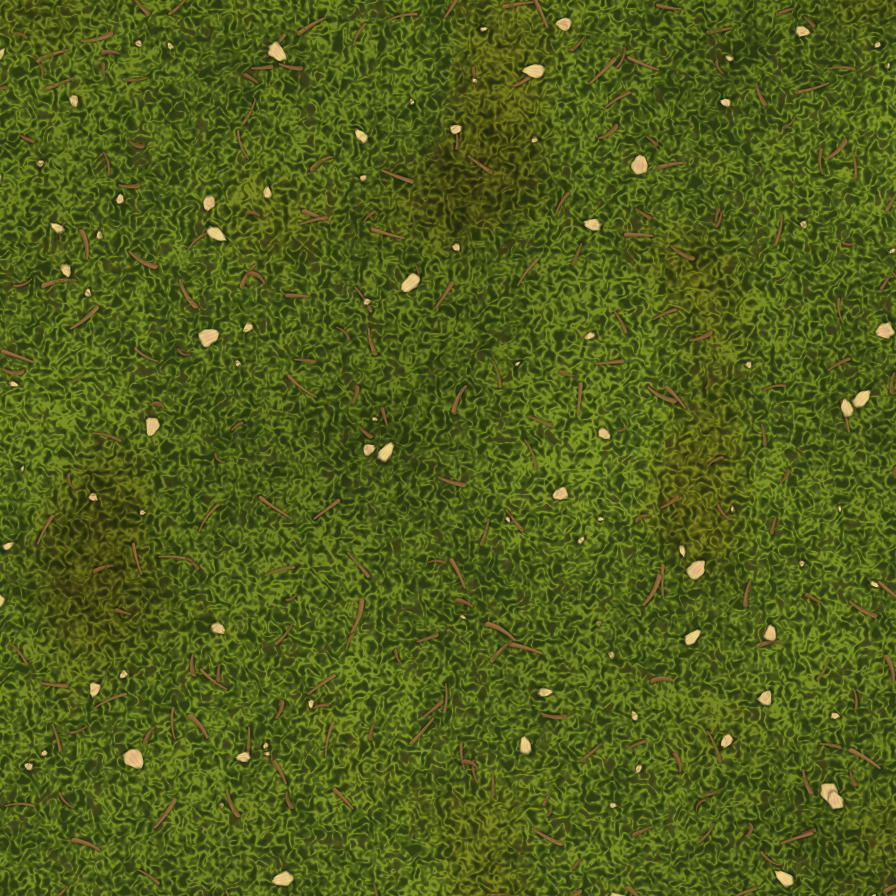
Write a WebGL 2 fragment shader that draws this texture.

```glsl
#version 300 es
precision highp float;
// Mossy ground with curly green tufts, brown stains, scattered twigs and pale petals.

uniform vec2 u_resolution;
out vec4 fragColor;

const vec3 MOSS_DARK = vec3(0.175, 0.235, 0.070);
const vec3 MOSS_MID = vec3(0.290, 0.362, 0.097);
const vec3 MOSS_LIGHT = vec3(0.475, 0.550, 0.138);
const vec3 SOIL = vec3(0.310, 0.275, 0.125);
const vec3 STAIN = vec3(0.360, 0.300, 0.050);
const vec3 TWIG_DARK = vec3(0.430, 0.290, 0.150);
const vec3 TWIG_LIGHT = vec3(0.680, 0.490, 0.300);
const vec3 PETAL_CREAM = vec3(0.930, 0.830, 0.520);
const vec3 PETAL_PINK = vec3(0.880, 0.690, 0.510);

const float CURL_SCALE = 105.0;    // tufts across the canvas
const float GRAIN_SCALE = 200.0;
const float CLUMP_SCALE = 34.0;
const float TWIG_CELLS = 14.0;
const float TWIG_CHANCE = 0.56;
const float PETAL_CELLS = 12.0;
const float PETAL_CHANCE = 0.36;
const int LAYERS = 2;
const float TAU = 6.2831853;

// Three random values in 0..1 for an integer cell and a seed.
vec3 hash3(vec2 cell, int seed) {
    uvec3 v = uvec3(ivec3(ivec2(cell), seed)) * 1664525u + 1013904223u;
    v.x += v.y * v.z; v.y += v.z * v.x; v.z += v.x * v.y;
    v ^= v >> 16u;
    v.x += v.y * v.z; v.y += v.z * v.x; v.z += v.x * v.y;
    return vec3(v >> 8u) / 16777216.0;
}

float cornerSlope(vec2 cell, vec2 offset) {
    float angle = TAU * hash3(cell, 7).x;
    return dot(vec2(cos(angle), sin(angle)), offset);
}

float gradientNoise(vec2 p) {
    vec2 i = floor(p), f = fract(p);
    vec2 w = f * f * f * (f * (f * 6.0 - 15.0) + 10.0);
    vec2 e = vec2(1.0, 0.0);
    float low = mix(cornerSlope(i, f), cornerSlope(i + e, f - e), w.x);
    float high = mix(cornerSlope(i + e.yx, f - e.yx), cornerSlope(i + 1.0, f - 1.0), w.x);
    return mix(low, high, w.y);
}

mat2 rotation(float angle) {
    float c = cos(angle), s = sin(angle);
    return mat2(c, s, -s, c);
}

// Thin ridges give curly strands; finer and coarser noise break them up.
float mossHeight(vec2 p) {
    vec2 warp = vec2(gradientNoise(p * 80.0 + 11.0), gradientNoise(p * 80.0 + 47.0));
    float strands = 1.0 - 3.0 * abs(gradientNoise(p * CURL_SCALE + 0.7 * warp));
    return strands + 0.75 * gradientNoise(p * GRAIN_SCALE + 5.0)
        + 0.40 * gradientNoise(p * CLUMP_SCALE + 23.0)
        + 0.30 * gradientNoise(p * 7.0 + 61.0);
}

vec3 mossColor(vec2 p, float height) {
    vec3 color = mix(MOSS_DARK, MOSS_MID, smoothstep(-0.25, 0.58, height));
    color = mix(color, MOSS_LIGHT, smoothstep(0.48, 1.12, height));
    float gaps = smoothstep(0.08, 0.4, gradientNoise(p * 42.0 + 83.0));
    color = mix(color, SOIL, 0.55 * gaps * smoothstep(0.8, 0.2, height));
    float stain = smoothstep(0.12, 0.55, gradientNoise(p * 4.5 + 31.0));
    color = mix(color, STAIN * (0.65 + 0.5 * height), 0.45 * stain);
    return color * (1.0 + 0.22 * gradientNoise(p * 3.0 + 17.0));
}

void addTwig(inout vec3 color, vec2 p, vec2 cell, int seed, float height, float pixel) {
    vec3 place = hash3(cell, seed), kind = hash3(cell, seed + 1);
    float crowd = gradientNoise(cell / TWIG_CELLS * 6.0 + 3.5);
    if (place.z > TWIG_CHANCE + 0.7 * crowd) return;
    vec2 q = rotation(TAU * kind.x) * (p - (cell + place.xy) / TWIG_CELLS);
    float halfLength = mix(0.006, 0.019, kind.y);
    float along = q.x / halfLength;
    q.y += (kind.z - 0.5) * 0.005 * along * along;
    float width = mix(0.0011, 0.0021, kind.z) * (1.0 - 0.35 * along);
    float d = length(vec2(max(abs(q.x) - halfLength, 0.0), q.y)) - width;
    float buried = kind.x * smoothstep(0.45, 1.0, height);
    color *= 1.0 - 0.28 * smoothstep(0.003, 0.0, d);
    vec3 bark = mix(TWIG_DARK, TWIG_LIGHT, 0.5 + 0.3 * q.y / width + 0.4 * (kind.y - 0.5));
    color = mix(color, bark, smoothstep(pixel, -pixel, d) * (0.95 - 0.7 * buried));
}

void addPetal(inout vec3 color, vec2 p, vec2 cell, int seed, float height, float pixel) {
    vec3 place = hash3(cell, seed), kind = hash3(cell, seed + 1);
    if (place.z > PETAL_CHANCE) return;
    vec2 q = rotation(TAU * kind.x) * (p - (cell + place.xy) / PETAL_CELLS);
    float halfLength = mix(0.0030, 0.0125, kind.y * kind.y);
    float width = halfLength * mix(0.48, 0.85, kind.z);
    q /= vec2(width, halfLength);
    q.x *= 1.0 + 0.32 * q.y;
    float reach = length(q) + 0.28 * gradientNoise(q * 1.4 + cell * 3.7);
    float d = (reach - 1.0) * width;
    float buried = (1.0 - kind.y) * smoothstep(0.5, 1.1, height);
    color *= 1.0 - 0.35 * smoothstep(0.004, 0.0, d);
    vec3 skin = mix(PETAL_CREAM, PETAL_PINK, smoothstep(0.95, 0.35, reach) * kind.z);
    skin *= 1.0 - 0.15 * smoothstep(0.6, 1.0, reach) + 0.12 * gradientNoise(q * vec2(4.0, 1.0));
    color = mix(color, skin, smoothstep(pixel, -pixel, d) * (1.0 - 0.7 * buried));
}

void main() {
    float pixel = 1.0 / u_resolution.y;
    vec2 p = gl_FragCoord.xy * pixel;
    float height = mossHeight(p);
    vec3 color = mossColor(p, height);

    // Twigs lie below the petals; each cell looks at its neighbours.
    for (int i = 0; i < 9 * LAYERS; i++) {
        vec2 neighbour = vec2(i % 3, (i / 3) % 3) - 1.0;
        addTwig(color, p, floor(p * TWIG_CELLS) + neighbour, 100 + 10 * (i / 9), height, pixel);
    }
    for (int i = 0; i < 9 * LAYERS; i++) {
        vec2 neighbour = vec2(i % 3, (i / 3) % 3) - 1.0;
        addPetal(color, p, floor(p * PETAL_CELLS) + neighbour, 200 + 10 * (i / 9), height, pixel);
    }
    fragColor = vec4(color, 1.0);
}
```
